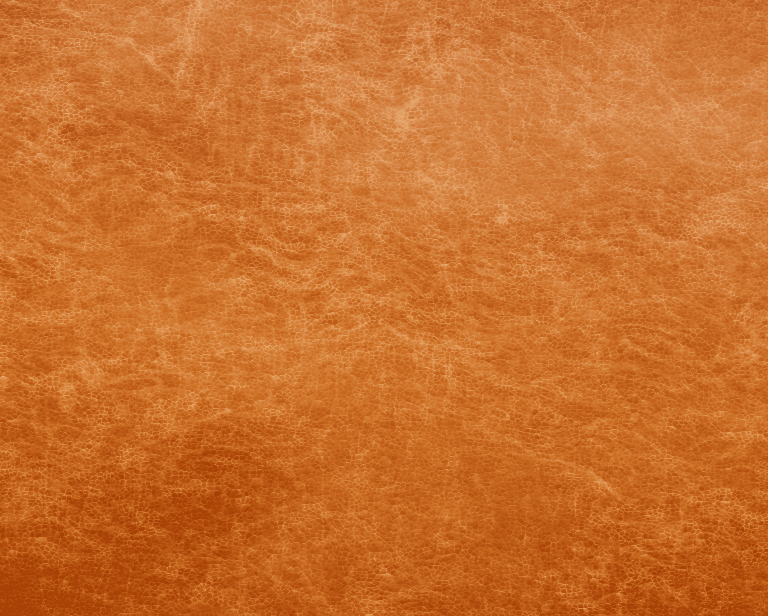
Reproduce this texture procedurally as a WebGL 1 fragment shader.

```glsl
precision highp float;
uniform vec2 u_resolution;

// Tones of the hide, dark to light, and the worn highlight
const vec3 DARK = vec3(0.66, 0.255, 0.02);
const vec3 MID = vec3(0.805, 0.44, 0.15);
const vec3 LIGHT = vec3(0.885, 0.60, 0.345);
const vec3 WORN = vec3(0.96, 0.76, 0.50);
const vec3 HAZE = vec3(-0.005, 0.012, 0.045);

const float BASE_TONE = 0.50;
const float TOP_GAIN = 0.36;
const float VIGNETTE = 0.48;
const float CLOUD_GAIN = 0.50;
const float GRAIN_SCALE = 138.0;
const float GRAIN_GAIN = 0.30;
const float WRINKLE_GAIN = 0.26;
const float VEIN_GAIN = 0.17;
const float CREASE_GAIN = 0.40;
const int VEIN_LAYERS = 8;
const int CREASES = 11;

float hash(vec2 p) {
  vec3 q = fract(p.xyx * 0.1031);
  q += dot(q, q.yzx + 33.33);
  return fract((q.x + q.y) * q.z);
}

vec2 hash2(vec2 p) {
  return vec2(hash(p), hash(p + 57.3));
}

float noise(vec2 p) {
  vec2 i = floor(p), f = fract(p);
  f = f * f * (3.0 - 2.0 * f);
  float low = mix(hash(i), hash(i + vec2(1.0, 0.0)), f.x);
  float high = mix(hash(i + vec2(0.0, 1.0)), hash(i + 1.0), f.x);
  return mix(low, high, f.y);
}

float fbm(vec2 p) {
  float sum = 0.0, amp = 0.5;
  for (int i = 0; i < 5; i++) {
    sum += amp * noise(p);
    p = mat2(1.6, 1.2, -1.2, 1.6) * p + 11.7;
    amp *= 0.5;
  }
  return sum / 0.96875;
}

mat2 rotation(float a) {
  return mat2(cos(a), sin(a), -sin(a), cos(a));
}

// Pebbled cells: x = gap to the border, y = height in cell, z = cell value
vec3 pebbles(vec2 p) {
  vec2 i = floor(p), f = fract(p);
  float nearest = 8.0, second = 8.0;
  vec2 cell = vec2(0.0), away = vec2(0.0);
  for (int y = -1; y <= 1; y++) {
    for (int x = -1; x <= 1; x++) {
      vec2 g = vec2(float(x), float(y));
      vec2 r = g + hash2(i + g) - f;
      float d = length(r);
      if (d < nearest) {
        second = nearest;
        nearest = d;
        cell = i + g;
        away = r;
      } else second = min(second, d);
    }
  }
  return vec3(second - nearest, -away.y, hash(cell + 19.1));
}

// Thin, long, broken veins: two thirds near level, one third near upright
float veins(vec2 p) {
  float sum = 0.0;
  for (int i = 0; i < VEIN_LAYERS; i++) {
    float k = float(i);
    float angle = mod(k, 3.0) > 1.5 ? 1.3 + 0.07 * k : 0.16 * (k - 2.5);
    vec2 q = rotation(angle) * p * (6.0 + 1.6 * k) * vec2(0.7, 2.6) + 23.0 * k;
    float field = (noise(q) + 0.3 * noise(q * 3.1 + 8.0)) / 1.3;
    float line = 1.0 - smoothstep(0.0, 0.09, abs(field - 0.5));
    float patchy = smoothstep(0.45, 0.75, noise(p * 4.0 + 7.1 * k + 3.0));
    sum += line * patchy;
  }
  return min(sum, 1.8);
}

// Long creases: x = sharp core, y = wrinkled band around it
vec2 creases(vec2 p, vec2 warp, float aspect) {
  vec2 result = vec2(0.0);
  for (int i = 0; i < CREASES; i++) {
    float k = float(i);
    vec2 center = vec2(aspect * fract(0.31 + 0.618 * k), fract(0.62 + 0.382 * k + 0.13 * k * k));
    float angle = mod(k, 3.0) > 1.5 ? 1.3 + 0.5 * hash(vec2(k, 4.0)) : 0.6 * hash(vec2(k, 9.0));
    vec2 q = rotation(angle) * (p - center) + 0.10 * warp;
    float fade = exp(-q.x * q.x * 32.0);
    float gaps = smoothstep(0.25, 0.65, noise(vec2(q.x * 30.0, 5.0 * k)));
    result.x += fade * gaps * exp(-abs(q.y) * 280.0);
    result.y += fade * exp(-abs(q.y) * 28.0);
  }
  return min(result, vec2(1.0));
}

void main() {
  vec2 uv = gl_FragCoord.xy / u_resolution;
  float aspect = u_resolution.x / u_resolution.y;
  vec2 p = gl_FragCoord.xy / u_resolution.y;
  vec2 warp = vec2(fbm(p * 7.0 + 3.1), fbm(p * 7.0 + 41.7)) - 0.5;
  vec2 crease = creases(p, warp, aspect);
  float wear = smoothstep(0.35, 0.7, fbm(p * vec2(3.8, 5.5) + 17.0)) * 0.6 + crease.y * 0.5;

  // Broad light and mottled dye
  vec2 c = uv - vec2(0.58, 0.66);
  float tone = BASE_TONE + TOP_GAIN * (uv.y - 0.5) - VIGNETTE * dot(c, c);
  tone += CLOUD_GAIN * (fbm(p * vec2(2.8, 5.0) + 0.4 * warp) - 0.5);

  // Pebbled grain with pale, broken seams, brightest on upper edges
  vec3 pebble = pebbles((p + 0.03 * warp) * GRAIN_SCALE * vec2(0.82, 1.18));
  float soft = max(0.42, GRAIN_SCALE / u_resolution.y);
  float seam = 1.0 - smoothstep(0.0, soft, pebble.x);
  float broken = 0.35 + 1.1 * noise(p * vec2(48.0, 75.0));
  float rim = seam * broken * (0.9 + 0.7 * pebble.y);
  tone += GRAIN_GAIN * (rim - 0.40) * (0.5 + 0.6 * wear);
  tone += 0.08 * pebble.y + 0.12 * (pebble.z - 0.5);

  // Short fine wrinkles gathered in worn areas
  vec2 q = rotation(0.2) * (p + 0.06 * warp);
  float ridge = 1.0 - abs(2.0 * noise(q * vec2(30.0, 95.0)) - 1.0);
  tone += WRINKLE_GAIN * (smoothstep(0.5, 1.0, ridge) - 0.3) * (0.2 + wear);

  float vein = veins(p + 0.03 * warp) * (0.6 + 0.5 * rim);
  tone += VEIN_GAIN * vein + CREASE_GAIN * crease.x + 0.05 * crease.y;

  vec3 color = mix(DARK, MID, clamp(tone * 2.0, 0.0, 1.0));
  color = mix(color, LIGHT, clamp(tone * 2.0 - 1.0, 0.0, 1.0));
  color = mix(color, WORN, clamp(tone - 1.0, 0.0, 0.6));
  color += HAZE * smoothstep(0.35, 1.0, uv.y + 0.25 * (uv.x - 0.5));
  gl_FragColor = vec4(color, 1.0);
}
```
